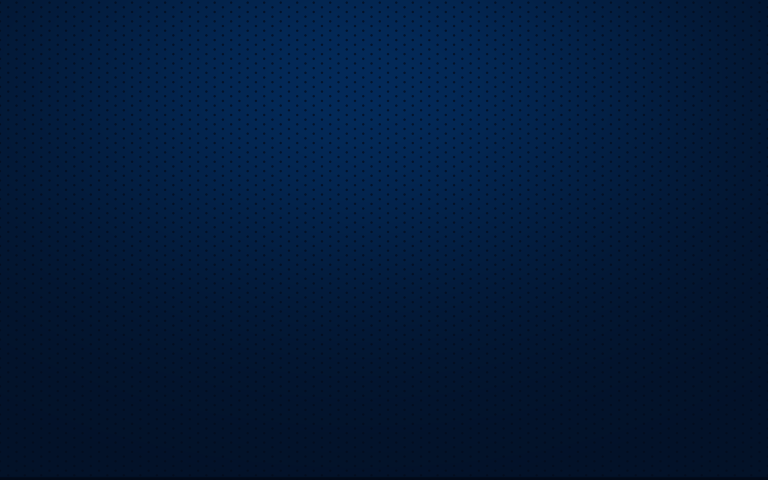
This background is drawn by a WebGL 1 fragment shader. Its source:

```glsl
precision highp float;
// Deep blue panel with a soft upper glow and a staggered grid of tiny dark dots.

uniform vec2 u_resolution;

const vec3 NAVY = vec3(0.010, 0.068, 0.155);
const vec3 GLOW_BLUE = vec3(0.010, 0.162, 0.345);
const vec3 DOT_INK = vec3(0.012, 0.045, 0.110);
const vec3 EDGE_INK = vec3(0.005, 0.030, 0.080);

// Elliptical falloff: 1 at the centre, fading to 0.
float softGlow(vec2 p, vec2 centre, vec2 falloff) {
  vec2 d = p - centre;
  return exp(-dot(d * d, falloff));
}

// Distance to the nearest point of one rectangular lattice.
float latticeDistance(vec2 p, vec2 period) {
  return length((fract(p / period + 0.5) - 0.5) * period);
}

// Two interleaved lattices give columns shifted by half a row.
float staggeredDots(vec2 p, vec2 spacing, float radius, float blur) {
  vec2 period = vec2(2.0 * spacing.x, spacing.y);
  float d = min(latticeDistance(p, period),
                latticeDistance(p + 0.5 * period, period));
  return 1.0 - smoothstep(radius - blur, radius + blur, d);
}

void main() {
  // Height runs from 0 to 1; width follows the aspect ratio.
  float pixel = 1.0 / u_resolution.y;
  vec2 p = gl_FragCoord.xy * pixel;
  float aspect = u_resolution.x * pixel;

  // Background light
  float glow = softGlow(p, vec2(0.47 * aspect, 0.82), vec2(1.9, 4.8));
  vec3 colour = mix(NAVY, GLOW_BLUE, glow);

  // Perforations
  float dots = staggeredDots(p, vec2(0.0172, 0.0195), 0.0024, 0.7 * pixel);
  colour = mix(colour, DOT_INK, 0.75 * dots);

  // Dark lower rim
  float rim = 1.0 - smoothstep(0.006 - pixel, 0.006 + pixel, p.y);
  colour = mix(colour, EDGE_INK, 0.8 * rim);

  gl_FragColor = vec4(colour, 1.0);
}
```
